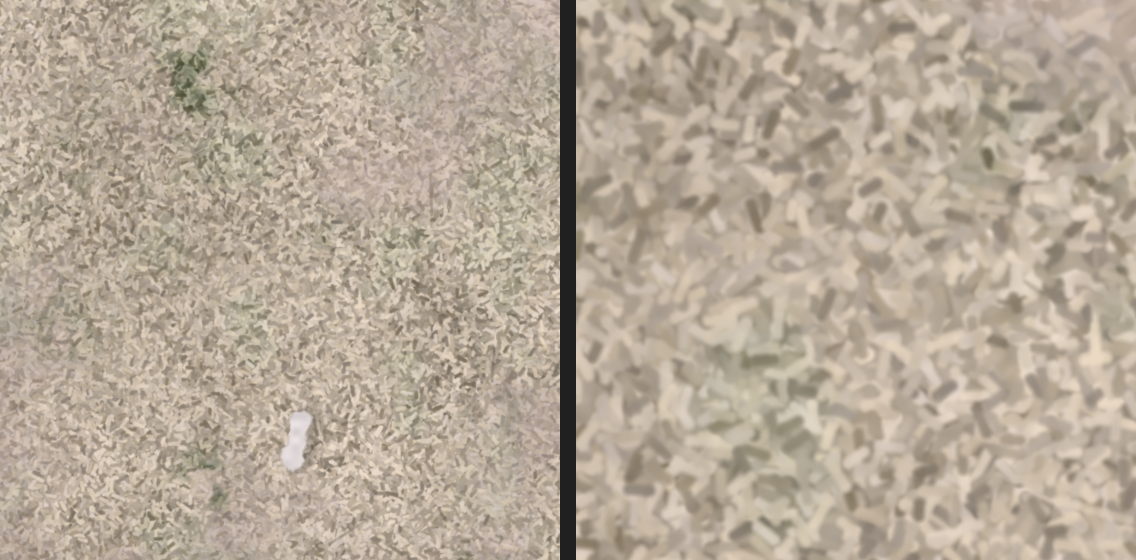
Left, the full canvas; right, a detail of the centre.
A WebGL 2 fragment shader for this texture:

```glsl
#version 300 es
precision highp float;
// Dry, trampled grass with bare soil, a few green tufts and one pale stone.

uniform vec2 u_resolution;
out vec4 fragColor;

const vec3 STRAW = vec3(0.745, 0.688, 0.622);
const vec3 TONE_SLOPE = vec3(1.0, 0.96, 0.95);
const vec3 SOIL_TINT = vec3(-0.005, -0.014, 0.008);
const vec3 GREEN_TINT = vec3(-0.06, 0.015, -0.025);
const vec3 STONE = vec3(0.88, 0.85, 0.85);
const int BLADE_LAYERS = 6;
const float BLADE_CELLS = 64.0;
const float BLADE_LENGTH = 0.0085;
const float BLADE_WIDTH = 0.0056;
const float STALK_CELLS = 10.0;
const float STALK_LENGTH = 0.04;
const float STALK_WIDTH = 0.0045;
const int TUFTS = 7;
const vec2 FIRST_TUFT = vec2(0.35, 0.86);
const vec2 TUFT_STEP = vec2(0.755, 0.57);
const vec2 STONE_POS = vec2(0.53, 0.21);

float hash(vec2 p) {
    return fract(sin(dot(p, vec2(127.1, 311.7))) * 43758.5453);
}

float noise(vec2 p) {
    vec2 i = floor(p), f = fract(p);
    f = f * f * (3.0 - 2.0 * f);
    return mix(mix(hash(i), hash(i + vec2(1, 0)), f.x),
               mix(hash(i + vec2(0, 1)), hash(i + vec2(1, 1)), f.x), f.y);
}

float fbm(vec2 p) {
    float sum = 0.0, amp = 0.5;
    for (int i = 0; i < 4; i++) {
        sum += amp * noise(p);
        p = mat2(1.6, 1.2, -1.2, 1.6) * p + 7.3;
        amp *= 0.5;
    }
    return sum / 0.9375;
}

float segment(vec2 p, vec2 a, vec2 b) {
    vec2 ab = b - a;
    return length(p - a - ab * clamp(dot(p - a, ab) / dot(ab, ab), 0.0, 1.0));
}

// Paints one layer of scattered blades over ground = (brightness, warmth).
vec2 paintBlades(vec2 ground, vec2 p, float cells, float halfLength,
                 float width, float density, float opacity, float seed) {
    vec2 base = floor(p * cells);
    for (int y = -1; y <= 1; y++)
    for (int x = -1; x <= 1; x++) {
        vec2 cell = base + vec2(x, y);
        vec2 key = cell + seed * 17.3;
        if (hash(key + 3.1) > density) continue;
        vec2 centre = (cell + vec2(hash(key), hash(key + 5.7))) / cells;
        float angle = 6.2832 * hash(key + 9.2);
        vec2 arm = vec2(cos(angle), sin(angle)) * halfLength
                 * mix(0.35, 1.0, hash(key + 12.4));
        float d = segment(p, centre - arm, centre + arm);
        float cover = opacity * smoothstep(width, width * 0.15, d);
        float brightness = 0.155 - 0.4 * pow(hash(key + 21.6), 1.6);
        ground = mix(ground, vec2(brightness, hash(key + 31.8) - 0.5), cover);
    }
    return ground;
}

// Scattered tufts: every fourth one is dense, the others faint.
float tuftCover(vec2 p) {
    float cover = 0.0;
    for (int i = 0; i < TUFTS; i++) {
        vec2 q = p - fract(FIRST_TUFT + float(i) * TUFT_STEP);
        float strength = i % 4 == 0 ? 1.0 : 0.4;
        float radius = 0.055 + 0.03 * hash(vec2(i, 4.0));
        cover += strength * exp(-dot(q, q) / (radius * radius));
    }
    return cover * smoothstep(0.36, 0.66, fbm(p * 28.0));
}

void main() {
    vec2 p = gl_FragCoord.xy / min(u_resolution.x, u_resolution.y);

    // Layers of short blades, then sparse long stalks
    vec2 grass = vec2(-0.06, 0.0);
    for (int i = 0; i < BLADE_LAYERS; i++) {
        float k = float(i);
        grass = paintBlades(grass, p + k * vec2(0.0371, 0.0523), BLADE_CELLS - 3.0 * k,
                            BLADE_LENGTH, BLADE_WIDTH, 0.95, 0.9, k + 1.0);
    }
    grass = paintBlades(grass, p, STALK_CELLS, STALK_LENGTH, STALK_WIDTH, 0.4, 0.55, 9.0);

    // Broad patches of smooth soil and rough growth
    float soil = smoothstep(0.46, 0.7, fbm(p * 4.5 + 2.0));
    float rough = fbm(p * 6.0 + 11.0);
    float tone = grass.x * mix(0.65 + 0.65 * rough, 0.55, soil);
    tone += 0.14 * (fbm(p * 5.0 + 23.0) - 0.5) + 0.07 * (noise(p * 110.0) - 0.5) - 0.008;

    float tuft = tuftCover(p);
    tone -= 0.24 * tuft;
    vec3 color = STRAW + tone * TONE_SLOPE;
    color += grass.y * vec3(0.015, 0.0, -0.045) + soil * SOIL_TINT;
    float greenness = tuft + 0.35 * smoothstep(0.52, 0.75, fbm(p * 7.0 + 41.0));
    color += GREEN_TINT * min(greenness, 1.0);

    // Lumpy stone with a soft shadow on its right
    vec2 q = p - STONE_POS;
    float lump = 0.022 * (fbm(p * 32.0) - 0.5);
    vec2 stoneArm = vec2(0.005, 0.036);
    float stoneDist = segment(q, -stoneArm, stoneArm) + lump - 0.017;
    float shadowDist = segment(q - vec2(0.014, 0.004), -stoneArm, stoneArm) + lump - 0.017;
    color *= 1.0 - 0.22 * smoothstep(0.014, -0.006, shadowDist);
    vec3 stoneColor = STONE + 0.1 * (noise(p * 70.0) - 0.5);
    color = mix(color, stoneColor, smoothstep(0.004, -0.004, stoneDist));

    fragColor = vec4(clamp(color, 0.0, 1.0), 1.0);
}
```
